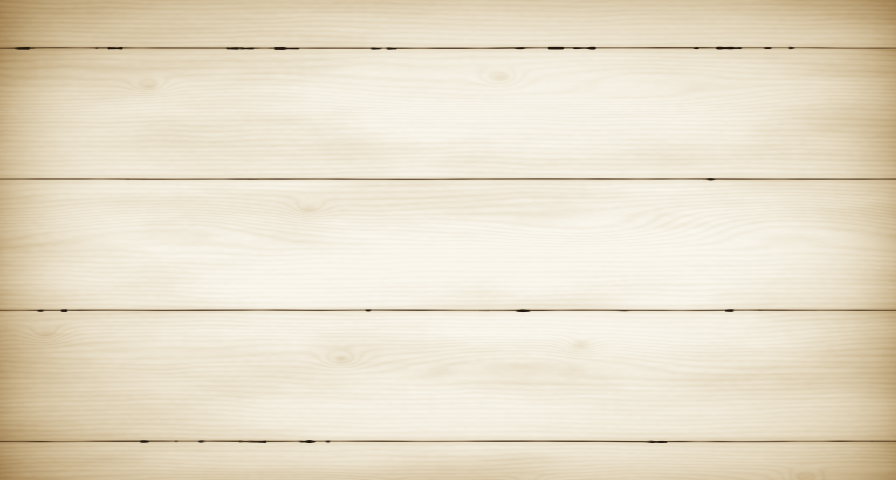
This texture is drawn by a WebGL 1 fragment shader. Its source:

```glsl
precision highp float;
// Pale, aged horizontal planks: four seams split the canvas into five boards.
// Growth rings are contours of a warped height field bent around sparse knots;
// stain, fibres and edge darkening add up to one shade that tints the cream.
uniform vec2 u_resolution;

const float PLANK_HEIGHT = 0.2732;   // in canvas heights
const float FIRST_SEAM = 0.0805;
const vec3 CREAM = vec3(0.976, 0.963, 0.926);
const vec3 ABSORPTION = vec3(0.32, 0.47, 0.77);
const vec3 GAP_BROWN = vec3(0.42, 0.31, 0.19);
const vec3 GAP_BLACK = vec3(0.13, 0.09, 0.05);

float hash(vec2 p) {
  p = fract(p * vec2(0.1031, 0.1137));
  p += dot(p, p.yx + 33.33);
  return fract((p.x + p.y) * p.x * 17.0 + p.y * 43.0);
}

float noise(vec2 p) {
  vec2 cell = floor(p), f = fract(p);
  f = f * f * (3.0 - 2.0 * f);
  float low = mix(hash(cell), hash(cell + vec2(1.0, 0.0)), f.x);
  float high = mix(hash(cell + vec2(0.0, 1.0)), hash(cell + 1.0), f.x);
  return mix(low, high, f.y);
}

float layeredNoise(vec2 p) {
  float sum = 0.0, weight = 0.5;
  for (int i = 0; i < 4; i++) {
    sum += weight * noise(p);
    p = p * 2.03 + 17.3;
    weight *= 0.5;
  }
  return sum / 0.9375;
}

// Squared elliptical distance to the nearest knot, one candidate per cell.
float knotDistance(float x, float v, float row) {
  const float CELL_WIDTH = 0.46;
  float nearest = 20.0;
  float home = floor(x / CELL_WIDTH);
  for (int i = -1; i <= 1; i++) {
    vec2 id = vec2(home + float(i) + 40.0, row * 7.0 + 11.0);
    vec2 center = vec2((id.x - 40.0 + 0.2 + 0.6 * hash(id)) * CELL_WIDTH,
                       0.62 + 0.2 * hash(id + 5.0));
    vec2 d = (vec2(x, v) - center) / vec2(0.04, 0.065);
    float absent = step(0.5, hash(id + 23.0)) * 20.0;
    nearest = min(nearest, dot(d, d) + absent);
  }
  return nearest;
}

// Ring lines: straight near the board edges, arched in its upper middle.
float ringLines(float x, float v, float row, float knot) {
  float band = (v - 0.66) / 0.17;
  float arch = 0.36 * exp(-band * band);
  float bow = 0.012 * sin(x * 3.1 + row * 2.0) + 0.006 * sin(x * 8.3 + row);
  float field = v + bow + 0.10 * exp(-knot);
  field += arch * (noise(vec2(x * 2.4 + row * 9.7, v * 3.4 + row * 5.0)) - 0.5);
  field += 0.02 * noise(vec2(x * 9.0 + row * 3.0, v * 9.0));
  float wave = 0.5 + 0.5 * sin(field * 170.0);
  return wave * wave;
}

// Darkening that decays inward from each side and gathers in the corners.
float edgeShade(vec2 p, float aspect) {
  vec2 low = exp(-p / vec2(0.085, 0.055));
  vec2 high = exp(-(vec2(aspect, 1.0) - p) / vec2(0.075, 0.07));
  vec2 q = 2.0 * p / vec2(aspect, 1.0) - 1.0;
  q *= q;
  float sides = 0.56 * low.x + 0.46 * high.x;
  float ends = 0.26 * low.y + 0.36 * high.y;
  return sides + ends + 0.12 * q.x * q.x + 0.05 * q.y + 0.30 * q.x * q.y;
}

// Seam with a worn hairline and thin black splits; alternate seams split more.
vec3 drawSeam(vec3 wood, vec2 p, float pixel) {
  float seam = floor((p.y - FIRST_SEAM) / PLANK_HEIGHT + 0.5);
  float lane = seam * 13.7 + 50.0;
  float y = p.y - FIRST_SEAM - seam * PLANK_HEIGHT;
  y += 0.0012 * (noise(vec2(p.x * 9.0, lane)) - 0.5);
  float worn = mod(seam, 2.0);
  float patches = 0.6 * noise(vec2(p.x * 13.0, lane + 3.0))
                + 0.4 * noise(vec2(p.x * 60.0, lane + 6.0));
  float split = smoothstep(0.62, 0.74, patches + 0.07 * worn - 0.06);
  float ragged = noise(vec2(p.x * 90.0, lane));
  float halfWidth = 0.0014 + split * (0.0002 + 0.0014 * ragged);
  float gap = 1.0 - smoothstep(-0.6 * pixel, 0.6 * pixel,
                               abs(y + 0.0007 * split) - halfWidth);
  float wear = noise(vec2(p.x * 24.0, lane + 9.0));
  float depth = mix(0.6 + 0.4 * wear, 1.0, split);
  vec3 gapColor = mix(GAP_BROWN, GAP_BLACK, max(split, 0.45 * wear));
  wood *= exp(-ABSORPTION * 0.2 * exp(-abs(y) / 0.005));
  return mix(wood, gapColor, gap * depth);
}

void main() {
  vec2 p = gl_FragCoord.xy / u_resolution.y;
  float aspect = u_resolution.x / u_resolution.y;
  float level = (p.y - FIRST_SEAM) / PLANK_HEIGHT;
  float row = floor(level) + 2.0;
  float v = fract(level);

  // Grain: rings, long fibres and short pores
  float knot = knotDistance(p.x, v, row);
  float rings = ringLines(p.x, v, row, knot);
  float fibres = noise(vec2(p.x * 7.0 + row * 31.0, p.y * 165.0));
  float pores = noise(vec2(p.x * 70.0, p.y * 240.0));

  // Stain: broad streaks per board, plus the aged border
  float streaks = layeredNoise(vec2(p.x * 1.9 + row * 6.3, p.y * 9.0));
  float edge = edgeShade(p, aspect);
  float strength = 0.25 + 0.8 * streaks + 0.9 * edge;
  float shade = 0.12 * smoothstep(0.35, 0.8, streaks) + 0.015 * hash(vec2(row, 4.0));
  shade += edge * (0.8 + 0.4 * streaks) - 0.015;
  shade += strength * (0.075 * rings + 0.055 * (fibres - 0.4) + 0.045 * (pores - 0.5));
  shade += 0.12 * exp(-knot * 6.0) + 0.03 * exp(-knot * 0.7);

  vec3 wood = CREAM * exp(-ABSORPTION * max(shade, 0.0));
  gl_FragColor = vec4(drawSeam(wood, p, 1.0 / u_resolution.y), 1.0);
}
```
